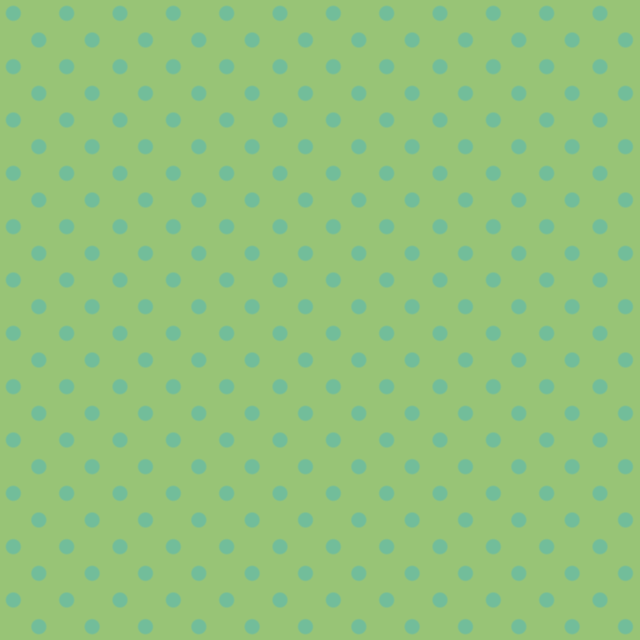
Reproduce this pattern procedurally as a three.js fragment shader.

```glsl
// Staggered polka dots: soft teal discs on a leaf green ground.
varying vec2 vUv;

const float REPEATS = 12.0;                    // cells across and down
const vec2 UPPER_DOT = vec2(0.25, 0.75);       // centres, in cell units
const vec2 LOWER_DOT = vec2(0.728, 0.25);
const float RADIUS = 0.141;                    // in cell units
const float SOFTNESS = 0.024;                  // half width of the dot edge
const vec3 GROUND_COLOR = vec3(0.598, 0.770, 0.462);
const vec3 DOT_COLOR = vec3(0.447, 0.741, 0.604);

// Coverage of one soft-edged disc.
float disc(vec2 p, vec2 center) {
  return 1.0 - smoothstep(RADIUS - SOFTNESS, RADIUS + SOFTNESS, distance(p, center));
}

void main() {
  // Both dots lie wholly inside the cell, so whole cells tile without a seam.
  vec2 cell = fract(vUv * REPEATS);
  float dots = max(disc(cell, UPPER_DOT), disc(cell, LOWER_DOT));
  gl_FragColor = vec4(mix(GROUND_COLOR, DOT_COLOR, dots), 1.0);
}
```
